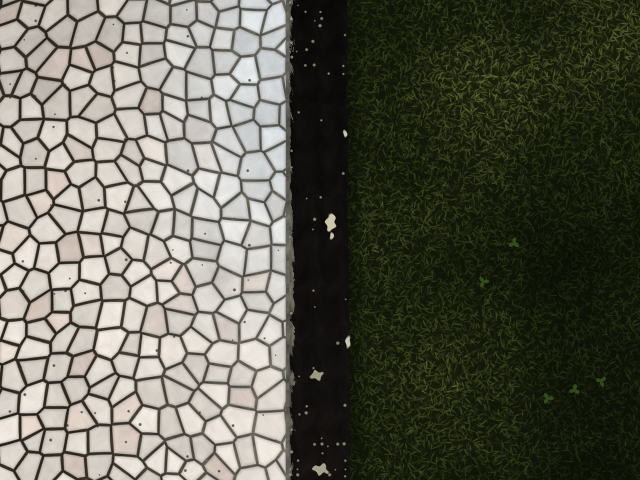
This texture is drawn by a Shadertoy shader. Its source:

```glsl
// Pale stone mosaic beside a dark painted kerb and a shaded lawn, seen from above.

const float KERB_LEFT = 0.603;
const float KERB_RIGHT = 0.722;

vec2 hash2(vec2 p) {
    vec3 q = fract(p.xyx * vec3(0.1031, 0.1030, 0.0973));
    q += dot(q, q.yzx + 33.33);
    return fract((q.xx + q.yz) * q.zy);
}

// Layered, rotated sines, roughly in -1..1
float ripples(vec2 p) {
    float sum = 0.0, amp = 0.5;
    for (int i = 0; i < 5; i++) {
        p = mat2(0.8, 0.6, -0.6, 0.8) * p + 0.6 * sin(p.yx * 1.3 + 1.7);
        sum += amp * sin(p.x) * cos(p.y + 0.8);
        p *= 1.9;
        amp *= 0.62;
    }
    return sum;
}

float glow(vec2 p, float x, float y, float radius) {
    vec2 d = (p - vec2(x, y)) / radius;
    return exp(-dot(d, d));
}

vec2 cellPoint(vec2 cell) {
    return 0.5 + 0.72 * (hash2(cell) - 0.5);
}

// Cellular pattern: x = distance to the joint, yz = stone id
vec3 stoneCells(vec2 p) {
    vec2 base = floor(p), f = fract(p), nearest = vec2(0.0), id = base;
    float best = 9.0, edge = 9.0;
    for (int k = 0; k < 9; k++) {
        vec2 o = vec2(k % 3 - 1, k / 3 - 1);
        vec2 r = o + cellPoint(base + o) - f;
        if (dot(r, r) < best) { best = dot(r, r); nearest = r; id = base + o; }
    }
    for (int k = 0; k < 25; k++) {
        vec2 o = id - base + vec2(k % 5 - 2, k / 5 - 2);
        vec2 r = o + cellPoint(base + o) - f;
        vec2 d = r - nearest;
        if (dot(d, d) > 0.0001) edge = min(edge, dot(0.5 * (r + nearest), normalize(d)));
    }
    return vec3(edge, id);
}

// Sparse round specks scattered over a grid
float specks(vec2 p, float scale, float chance, float radius, float px) {
    vec2 cell = floor(p * scale), rnd = hash2(cell + 71.0);
    float d = length(fract(p * scale) - 0.3 - 0.4 * rnd) / scale;
    float present = step(hash2(cell + 19.0).x, chance);
    return present * smoothstep(px, -px, d - radius * (0.4 + 0.6 * rnd.y));
}

// Ragged flake of old paint
float flake(vec2 p, vec2 centre, vec2 size, float px) {
    vec2 q = p - centre + 0.22 * size.x * sin(p.yx * 330.0 + vec2(0.0, 2.0));
    float d = (length(q / size) - 1.0) * min(size.x, size.y);
    return smoothstep(px, -px, d);
}

vec3 paving(vec2 p, float px) {
    const float scale = 20.0;
    vec2 bent = p + 0.014 * sin(p.yx * vec2(9.0, 11.0) + vec2(0.5, 2.0));
    vec3 cell = stoneCells(bent * scale);
    float edge = min(cell.x / scale, KERB_LEFT - 0.005 - p.x);
    vec2 rnd = hash2(cell.yz + 5.0);
    float wear = ripples(p * 75.0);
    float cool = smoothstep(0.2, 0.6, p.x) * smoothstep(0.1, 0.8, p.y);

    vec3 tint = mix(vec3(0.92, 0.89, 0.85), vec3(0.88, 0.90, 0.91), cool);
    float pink = smoothstep(0.75, 1.0, rnd.y) * (1.0 - cool);
    tint = mix(tint, vec3(0.90, 0.82, 0.77), 0.7 * pink);
    float shade = 0.90 + 0.13 * rnd.x + 0.045 * wear;
    shade -= 0.14 * glow(p, 0.0, 1.0, 0.35) + 0.10 * glow(p, 0.45, 0.42, 0.05);
    shade *= 0.86 + 0.14 * smoothstep(0.002, 0.010, edge);
    shade *= 1.0 - 0.6 * specks(p, 32.0, 0.12, 0.003, px);

    vec3 grout = mix(vec3(0.17, 0.15, 0.12), vec3(0.36, 0.35, 0.32), smoothstep(0.1, 0.6, p.x));
    grout *= 1.0 + 0.35 * wear;
    float halfGap = 0.0027 + 0.0007 * wear + 0.0006 * (0.5 - p.x);
    return mix(grout, tint * shade, smoothstep(-px, px, edge - halfGap));
}

vec3 kerb(vec2 p, float px) {
    float grain = ripples(p * vec2(85.0, 50.0));
    vec3 col = vec3(0.067, 0.058, 0.052) * (1.15 - 0.45 * p.y + 0.35 * grain);
    // Peeling left rim, most worn in the lower half
    float rimWidth = 0.004 + 0.009 * grain + 0.003 * smoothstep(0.7, 0.4, p.y);
    float rim = smoothstep(px, -px, p.x - KERB_LEFT - rimWidth);
    col = mix(col, vec3(0.50, 0.49, 0.43) * (0.8 + 0.4 * grain), 0.85 * rim);
    // Flakes and crumbs of paint
    float paint = flake(p, vec2(0.689, 0.537), vec2(0.010, 0.018), px);
    paint = max(paint, flake(p, vec2(0.691, 0.508), vec2(0.004, 0.007), px));
    paint = max(paint, flake(p, vec2(0.660, 0.218), vec2(0.012, 0.009), px) * 0.75);
    paint = max(paint, flake(p, vec2(0.668, 0.022), vec2(0.015, 0.010), px) * 0.8);
    float worn = glow(p, 0.64, 0.95, 0.10) + glow(p, 0.65, 0.02, 0.09);
    paint = max(paint, specks(p, 62.0, 0.05 + 0.35 * worn, 0.0035, px) * 0.6);
    return mix(col, vec3(0.80, 0.78, 0.66), paint);
}

// Short, randomly turned blades: x = cover, y = random tone
vec2 blades(vec2 p, float scale, float seed, float px) {
    vec2 base = floor(p * scale), result = vec2(0.0);
    for (int k = 0; k < 9; k++) {
        vec2 cell = base + vec2(k % 3 - 1, k / 3 - 1);
        vec2 turn = hash2(cell + seed + 43.0);
        vec2 dir = vec2(cos(6.283 * turn.x), sin(6.283 * turn.x));
        vec2 q = p * scale - cell - hash2(cell + seed);
        float along = clamp(dot(q, dir), -0.45, 0.45);
        float d = length(q - dir * along) - 0.11 * (1.0 - abs(along));
        float cover = smoothstep(px, -px, d / scale);
        if (cover > result.x) result = vec2(cover, turn.y);
    }
    return result;
}

vec3 lawn(vec2 p, float px) {
    float light = 0.50 + 0.14 * ripples(p * 17.0);
    light += 0.42 * glow(p, 1.02, 0.80, 0.15) + 0.36 * glow(p, 1.31, 0.92, 0.13);
    light += 0.30 * glow(p, 0.94, 0.20, 0.14) + 0.14 * glow(p, 0.83, 0.52, 0.13);
    light -= 0.20 * glow(p, 1.20, 0.46, 0.20) + 0.22 * glow(p, 1.30, 0.02, 0.22);
    light *= mix(0.5, 1.0, smoothstep(KERB_RIGHT, KERB_RIGHT + 0.05, p.x));
    vec3 blade = mix(vec3(0.16, 0.22, 0.07), vec3(0.36, 0.36, 0.18), clamp(light - 0.2, 0.0, 1.0));
    vec3 col = vec3(0.055, 0.075, 0.028) * (0.6 + light);
    for (float i = 0.0; i < 4.0; i++) {
        vec2 b = blades(p, 60.0 + 9.0 * i, 100.0 + 37.0 * i, px);
        col = mix(col, blade * (0.3 + b.y) * (0.40 + 0.85 * light), 0.75 * b.x);
    }
    // Rows of small clover
    for (float i = 0.0; i < 5.0; i++) {
        vec2 centre = i < 3.0 ? vec2(1.141 + 0.056 * i, 0.170 + 0.018 * i)
                              : vec2(0.815 + 0.064 * i, 0.173 + 0.080 * i);
        vec2 q = p - centre;
        float lobes = 0.65 + 0.35 * cos(3.0 * atan(q.y, q.x) + 2.0 * i);
        float leaf = smoothstep(px, -px, length(q) - 0.012 * lobes);
        col = mix(col, vec3(0.24, 0.38, 0.13), 0.7 * leaf);
    }
    return col;
}

void mainImage(out vec4 fragColor, in vec2 fragCoord) {
    vec2 p = fragCoord / iResolution.y;
    float px = 0.8 / iResolution.y;
    float lawnEdge = KERB_RIGHT + 0.007 * (1.0 - p.y) + 0.002 * ripples(p * 120.0);

    vec3 col = mix(paving(p, px), kerb(p, px), smoothstep(-px, px, p.x - KERB_LEFT));
    col = mix(col, lawn(p, px), smoothstep(-2.0 * px, 2.0 * px, p.x - lawnEdge));

    // Pale chips on the right rim
    float chip = flake(p, vec2(0.725, 0.288), vec2(0.005, 0.012), px);
    chip = max(chip, flake(p, vec2(0.719, 0.722), vec2(0.004, 0.007), px));
    fragColor = vec4(mix(col, vec3(0.78, 0.78, 0.70), chip), 1.0);
}
```
